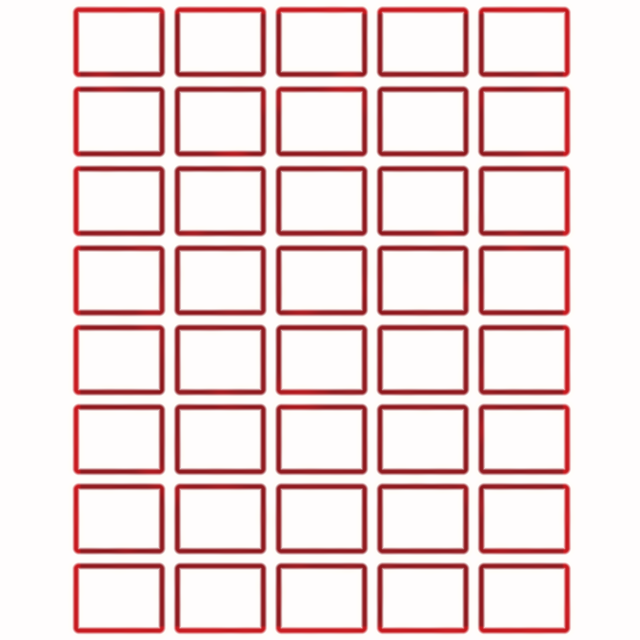
Give the GLSL for this pattern, as a Shadertoy shader.

```glsl
// A sheet of 5 by 8 empty rounded frames in soft dark red on near-white.
// Each point finds its nearest cell and measures the distance to that frame's
// outline; gradient noise and the sheet's rim shift the ink towards bright red.

vec2 hashGradient(vec2 cell) {
    vec2 h = vec2(dot(cell, vec2(127.1, 311.7)), dot(cell, vec2(269.5, 183.3)));
    return 2.0 * fract(sin(h) * 43758.55) - 1.0;
}

float gradientNoise(vec2 p) {
    vec2 i = floor(p), f = fract(p);
    vec2 u = f * f * (3.0 - 2.0 * f);
    float a = dot(hashGradient(i), f);
    float b = dot(hashGradient(i + vec2(1, 0)), f - vec2(1, 0));
    float c = dot(hashGradient(i + vec2(0, 1)), f - vec2(0, 1));
    float d = dot(hashGradient(i + vec2(1, 1)), f - vec2(1, 1));
    return mix(mix(a, b, u.x), mix(c, d, u.x), u.y);
}

float roundedBox(vec2 p, vec2 halfSize, float radius) {
    vec2 q = abs(p) - halfSize + radius;
    return length(max(q, 0.0)) + min(max(q.x, q.y), 0.0) - radius;
}

void mainImage(out vec4 fragColor, in vec2 fragCoord) {
    vec2 p = fragCoord / iResolution.xy - vec2(0.5026, 0.4997);
    float pixel = 1.0 / min(iResolution.x, iResolution.y);

    // Nearest cell, limited to the 5 columns and 8 rows
    vec2 pitch = vec2(0.1583, 0.12415);
    vec2 cell = clamp(floor(p / pitch + vec2(0.5, 0.0)), vec2(-2, -4), vec2(2, 3));
    vec2 local = p - (cell + vec2(0.0, 0.5)) * pitch;

    // Soft-edged line centred on the frame outline
    float dist = abs(roundedBox(local, vec2(0.0671, 0.0504), 0.0045));
    float wear = gradientNoise(p * 34.0 + 7.0);
    float edge = 0.004 + 0.0003 * wear;
    float blur = max(0.003, 0.75 * pixel);
    float ink = 1.0 - smoothstep(edge - blur, edge + blur, dist);

    // Brighter red along the rim of the sheet and in scattered patches
    vec2 toRim = abs(abs(p) - vec2(0.3837, 0.4849));
    float rim = 1.0 - smoothstep(0.004, 0.009, min(toRim.x, toRim.y));
    float patches = smoothstep(0.1, 0.5, gradientNoise(p * 13.0 + 3.0));
    vec3 red = mix(vec3(0.56, 0.10, 0.12), vec3(0.80, 0.10, 0.12), max(0.9 * rim, 0.6 * patches));
    red += 0.04 * wear;

    // Paper with a faint warm fringe beside the lines
    float fringe = exp(-pow((dist - 0.009) / 0.003, 2.0));
    vec3 paper = vec3(1.0, 0.994, 0.992);
    paper -= vec3(0.0, 0.004, 0.02) * fringe * (0.6 + wear);

    fragColor = vec4(mix(paper, red, ink), 1.0);
}
```
